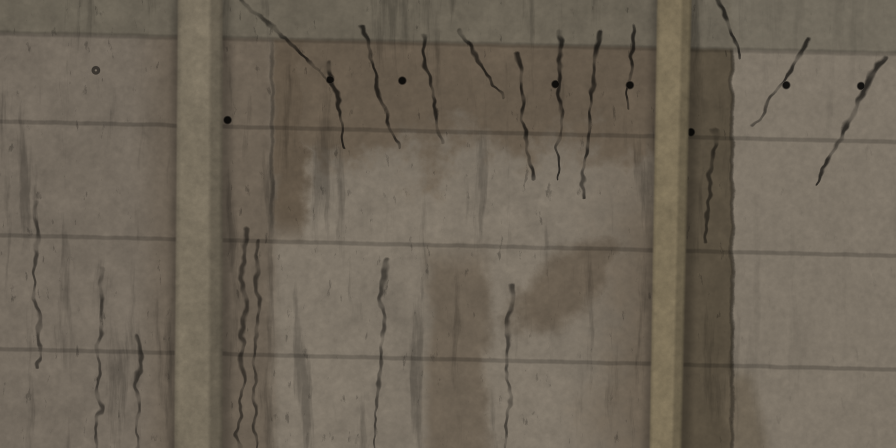
Give the GLSL for this texture, as a WebGL 2 fragment shader.

```glsl
#version 300 es
precision highp float;
// Weathered concrete wall: three cast panels, two pillars and a grey top band.
// Gradient noise drives stains and drips; warped segments form the cracks.
// Coordinates: x runs 0..2 and y runs 0..1 from the lower left.
uniform vec2 u_resolution;
out vec4 fragColor;

vec2 hashGradient(vec2 cell) {
  vec3 h = fract(cell.xyx * vec3(0.1031, 0.1030, 0.0973));
  h += dot(h, h.yzx + 33.33);
  return fract((h.xx + h.yz) * h.zy) * 2.0 - 1.0;
}

float gradientNoise(vec2 p) {
  vec2 i = floor(p), f = fract(p), u = f * f * f * (f * (f * 6.0 - 15.0) + 10.0);
  vec2 e = vec2(0, 1);
  float low = mix(dot(hashGradient(i), f), dot(hashGradient(i + e.yx), f - e.yx), u.x);
  float high = mix(dot(hashGradient(i + e), f - e), dot(hashGradient(i + 1.0), f - 1.0), u.x);
  return mix(low, high, u.y);
}

float fbm(vec2 p) {
  float sum = 0.0, amp = 0.6;
  for (int i = 0; i < 5; i++) {
    sum += amp * gradientNoise(p);
    p = mat2(1.6, 1.2, -1.2, 1.6) * p + 7.3;
    amp *= 0.55;
  }
  return sum;
}

// Soft interval from a to b
float span(float a, float b, float soft, float x) {
  return smoothstep(a - soft, a + soft, x) - smoothstep(b - soft, b + soft, x);
}

// Dark line from s.xy to s.zw, thinning toward its end
float crack(vec2 p, vec4 s, float width) {
  vec2 d = s.zw - s.xy, q = p - s.xy;
  float t = clamp(dot(q, d) / dot(d, d), 0.0, 1.0);
  float broken = smoothstep(-0.3, 0.15, gradientNoise(p * vec2(12, 28) + s.xy * 9.0));
  float w = width * (1.1 - 0.6 * t) + 0.5 / u_resolution.y;
  return (1.0 - smoothstep(w * 0.3, w * 1.5, length(q - d * t))) * (0.3 + 0.7 * broken);
}

// Upper cracks, then lower seepage lines, as start and end points
const vec4 UPPER[12] = vec4[12](
  vec4(0.81, 0.94, 0.885, 0.67), vec4(1.03, 0.93, 1.12, 0.78), vec4(0.94, 0.92, 0.985, 0.68),
  vec4(0.74, 0.86, 0.77, 0.67), vec4(1.155, 0.88, 1.185, 0.60), vec4(1.25, 0.93, 1.25, 0.60),
  vec4(1.34, 0.93, 1.297, 0.56), vec4(1.415, 0.94, 1.40, 0.76), vec4(1.966, 0.87, 1.823, 0.59),
  vec4(1.81, 0.91, 1.68, 0.72), vec4(0.54, 1.0, 0.74, 0.82), vec4(1.60, 1.0, 1.655, 0.87));
const vec4 LOWER[8] = vec4[8](
  vec4(0.545, 0.49, 0.535, 0.0), vec4(0.575, 0.46, 0.568, 0.0), vec4(0.31, 0.25, 0.305, 0.0),
  vec4(0.86, 0.42, 0.84, 0.0), vec4(1.595, 0.71, 1.575, 0.46), vec4(1.14, 0.36, 1.13, 0.0),
  vec4(0.08, 0.55, 0.085, 0.18), vec4(0.225, 0.40, 0.22, 0.0));
const vec2 HOLES[8] = vec2[8](
  vec2(0.737, 0.822), vec2(0.898, 0.820), vec2(1.240, 0.812), vec2(1.406, 0.810),
  vec2(1.755, 0.810), vec2(1.922, 0.808), vec2(0.508, 0.732), vec2(1.542, 0.705));

void main() {
  vec2 p = gl_FragCoord.xy / u_resolution.y;
  float px = 1.0 / u_resolution.y;
  float cloud = fbm(p * 5.0), mottle = fbm(p * 19.0 + 4.0), grain = fbm(p * 65.0);
  float drip = fbm(vec2(p.x * 24.0 + cloud * 0.4, p.y * 2.5));
  float x = p.x + mottle * 0.012;

  // Panel base colours
  vec3 col = mix(vec3(0.445, 0.41, 0.365), vec3(0.41, 0.37, 0.32), smoothstep(0.28, 0.39, p.x));
  col = mix(col, vec3(0.485, 0.45, 0.40), smoothstep(0.59, 0.63, x));
  col = mix(col, vec3(0.335, 0.30, 0.245), span(1.50, 1.635, 0.006, x));

  // Damp stains on the middle panel
  float edge = cloud * 0.22 + mottle * 0.13;
  float damp = smoothstep(-0.06, 0.06, p.y - 0.655 + edge) * 0.9;
  damp = max(damp, span(0.60, 0.685, 0.02, p.x + edge * 0.3) * smoothstep(0.44, 0.52, p.y));
  damp = max(damp, 0.65 * span(0.95, 1.09, 0.02, p.x + edge * 0.2) * (1.0 - smoothstep(0.38, 0.48, p.y)));
  vec2 blot = mat2(0.82, -0.57, 0.57, 0.82) * (p - vec2(1.26, 0.36));
  damp = max(damp, 0.75 * (1.0 - smoothstep(0.6, 1.3, length(blot / vec2(0.14, 0.07)) + edge * 3.0)));
  damp = max(damp, 0.7 * smoothstep(1.25, 1.46, p.x + edge * 0.5) * (1.0 - 0.5 * smoothstep(0.45, 0.6, p.y)));
  col = mix(col, vec3(0.375, 0.33, 0.275), damp * span(0.61, 1.50, 0.008, x));
  col = mix(col, vec3(0.39, 0.35, 0.29), 0.7 * span(1.63, 1.71, 0.02, x + p.y * 0.2) * (1.0 - smoothstep(0.14, 0.19, p.y)));

  // Formwork seams and the top band
  float level = p.y + 0.023 * p.x + mottle * 0.003;
  float band = smoothstep(0.922, 0.932, level);
  col = mix(col, vec3(0.405, 0.38, 0.33) + 0.025 * smoothstep(1.5, 1.6, p.x), band * 0.9);
  float seam = abs(mod(level - 0.094, 0.254) - 0.127);
  col *= 1.0 - 0.17 * (1.0 - smoothstep(0.002, 0.005 + px, seam)) * (1.0 - band);
  col *= 1.0 - 0.16 * (1.0 - smoothstep(0.002, 0.009, abs(level - 0.926)));

  // Drips, mottling and pits, weaker on the clean right panel
  float dirt = 1.0 - 0.7 * smoothstep(1.63, 1.66, p.x);
  col *= 1.0 - dirt * 0.20 * smoothstep(0.08, 0.4, drip);
  col *= 1.0 + 0.10 * cloud * dirt + 0.14 * mottle * (0.4 + 0.6 * dirt) + 0.10 * grain;
  col *= 1.0 - 0.2 * dirt * smoothstep(0.22, 0.45, fbm(p * vec2(55, 22) + 2.0));

  // Cracks, panel edges and tie holes
  vec2 warped = p + vec2(gradientNoise(p * 17.0) * 0.020 + gradientNoise(p * 50.0) * 0.007, mottle * 0.01);
  float dark = 0.0;
  for (int i = 0; i < 12; i++) dark = max(dark, 0.62 * crack(warped, UPPER[i], i == 8 ? 0.005 : 0.0038));
  for (int i = 0; i < 8; i++) dark = max(dark, 0.45 * crack(warped, LOWER[i], 0.004));
  dark = max(dark, 0.3 * span(1.630, 1.638, 0.003, x) * (1.0 - band));
  dark = max(dark, 0.25 * span(0.603, 0.611, 0.003, x) * span(0.50, 0.90, 0.03, p.y));
  for (int i = 0; i < 8; i++) dark = max(dark, 0.85 * (1.0 - smoothstep(0.006, 0.009 + px, length(p - HOLES[i]))));
  float ring = abs(length(p - vec2(0.214, 0.843)) - 0.006);
  dark = max(dark, 0.5 * (1.0 - smoothstep(0.002, 0.003 + px, ring)));
  col *= 1.0 - dark;

  // Pillars with a lit face, a shaded side and a soft contact shadow
  for (int i = 0; i < 2; i++) {
    float second = float(i);
    float left = mix(0.389 + 0.008 * p.y, 1.450 + 0.017 * p.y, second);
    float right = mix(0.497, 1.521 + 0.023 * p.y, second);
    float across = (p.x - left) / (right - left);
    col *= 1.0 - 0.22 * span(left - 0.012, right + 0.018, 0.014, p.x);
    vec3 face = mix(vec3(0.465, 0.43, 0.365), vec3(0.475, 0.43, 0.34), second);
    face *= 1.0 - 0.17 * smoothstep(0.66, 0.78, across) - 0.13 * smoothstep(0.9, 1.0, across);
    face *= 1.0 - 0.12 * (1.0 - smoothstep(0.0, 0.12, across));
    face *= 1.0 + 0.12 * cloud + 0.16 * mottle + 0.13 * grain;
    col = mix(col, face, span(left, right, 0.002 + px * 0.5, p.x));
  }
  fragColor = vec4(col, 1.0);
}
```
